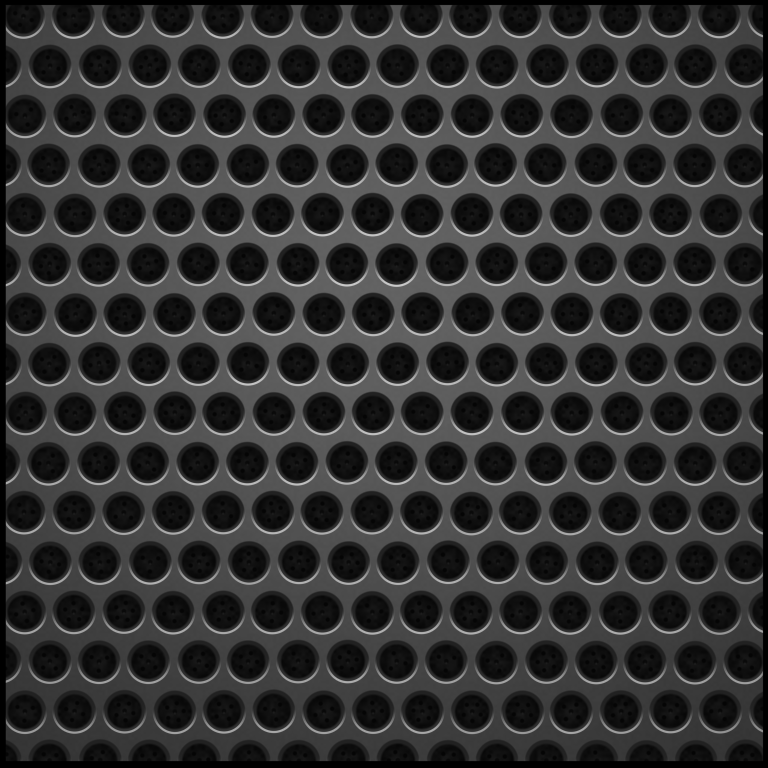
Reproduce this texture procedurally as a Shadertoy shader.

```glsl
// Perforated dark metal plate: staggered rows of round holes lit from above.
// Each hole is layered from distance to its centre: wall, floor, pits, bright lower rim.
// A broad soft light shades the plate, and hashes vary the holes a little.

const float PITCH = 0.06467;                // spacing of holes, across and down
const vec2 FIRST_HOLE = vec2(0.0325, 0.979);
const float HOLE_RADIUS = 0.43;             // radii are in units of the pitch
const float FLOOR_RADIUS = 0.345;

float hash(vec2 p) {
    return fract(sin(dot(p, vec2(127.1, 311.7))) * 43758.5453);
}

float noise(vec2 p) {
    vec2 i = floor(p), f = fract(p);
    f = f * f * (3.0 - 2.0 * f);
    return mix(mix(hash(i), hash(i + vec2(1, 0)), f.x),
               mix(hash(i + vec2(0, 1)), hash(i + vec2(1, 1)), f.x), f.y);
}

// 1 inside a disc, 0 outside, with a soft edge
float disc(vec2 p, float radius, float soft) {
    return 1.0 - smoothstep(-soft, soft, length(p) - radius);
}

// Plate brightness under a soft light placed above the middle
float plateLight(vec2 uv) {
    float d = length((uv - vec2(0.5, 0.64)) * vec2(0.9, 1.0));
    return mix(0.385, 0.2, smoothstep(0.0, 0.85, d));
}

// Dark floor of a hole: faint mottling and a ring of three to five pits
float holeFloor(vec2 p, vec2 id, float soft) {
    float shade = 0.045 + 0.035 * disc(p, 0.18, 0.14);
    shade += 0.035 * (noise(p * 14.0 + id * 7.3) - 0.5);
    float count = 3.0 + floor(3.0 * hash(id + 4.7));
    float turn = 6.2832 * hash(id + 9.1);
    for (float i = 0.0; i < 5.0; i++) {
        if (i >= count) break;
        float a = turn + 6.2832 * i / count;
        vec2 pit = 0.18 * vec2(cos(a), sin(a));
        shade = mix(shade, 0.015, 0.9 * disc(p - pit, 0.042, soft));
    }
    // small pale stud with a shadow above it
    shade = mix(shade, 0.025, 0.8 * disc(p - vec2(0.0, -0.01), 0.045, soft));
    return mix(shade, 0.14, 0.7 * disc(p - vec2(0.0, 0.03), 0.02, soft));
}

// Lays one hole over the plate shade; p.y points down
float drawHole(float plate, vec2 p, vec2 id, float soft) {
    float r = length(p);
    float down = p.y / max(r, 0.001);
    float wall = mix(0.13, 0.19, smoothstep(-0.6, 1.0, down));
    float shade = mix(plate, wall, disc(p, HOLE_RADIUS, soft));
    shade = mix(shade, holeFloor(p, id, soft), disc(p, FLOOR_RADIUS, 0.03));
    // bright crescent on the lower rim
    float rim = 1.0 - smoothstep(0.008, 0.016 + soft, abs(r - HOLE_RADIUS + 0.006));
    float glint = smoothstep(-0.25, 0.95, down) * mix(0.85, 1.0, hash(id + 2.3));
    return mix(shade, 0.45 + 0.9 * plate, rim * glint);
}

// 1 inside the plate, 0 on the thin black border
float plateMask(vec2 uv, float soft) {
    vec2 low = smoothstep(-soft, soft, uv - vec2(0.0075, 0.009));
    vec2 high = smoothstep(-soft, soft, vec2(0.9935) - uv);
    return low.x * low.y * high.x * high.y;
}

void mainImage(out vec4 fragColor, in vec2 fragCoord) {
    vec2 uv = fragCoord / iResolution.xy;
    float pixel = 1.0 / min(iResolution.x, iResolution.y);
    float soft = max(pixel, 0.0012) / PITCH;

    // nearest hole, with odd rows moved by half a pitch
    vec2 grid = vec2(uv.x - FIRST_HOLE.x, FIRST_HOLE.y - uv.y) / PITCH;
    float row = floor(grid.y + 0.5);
    grid.x -= 0.5 * mod(row, 2.0) + 0.04 * (hash(vec2(row, 3.0)) - 0.5);
    vec2 id = vec2(floor(grid.x + 0.5), row);
    vec2 jitter = 0.025 * (vec2(hash(id), hash(id + 5.5)) - 0.5);
    vec2 p = grid - id - jitter;

    float plate = plateLight(uv) + 0.012 * (noise(uv * 260.0) - 0.5);
    float shade = drawHole(plate, p, id, soft);
    fragColor = vec4(vec3(shade * plateMask(uv, 0.7 * pixel)), 1.0);
}
```
